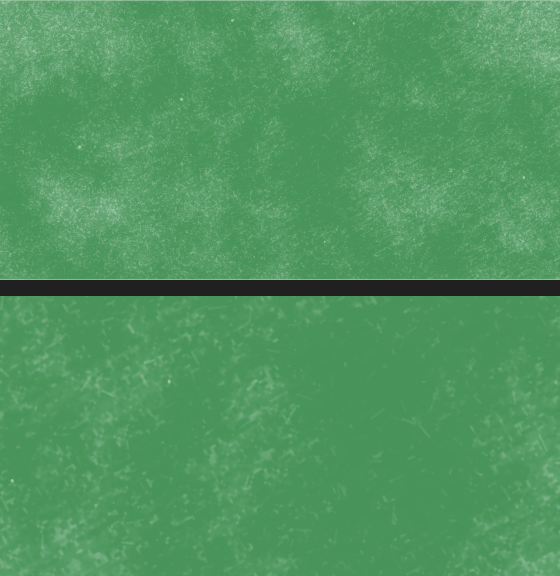
Top: the whole. Bottom: its middle third, enlarged.
Write a Shadertoy shader that draws this texture.

```glsl
// Green board covered with a worn film of pale chalk dust.
// Cloudy fractal noise sets the dust density; fine grain, slanted rubbing
// streaks, short scattered fibres and a few larger crumbs lie on top.

#define BOARD_GREEN vec3(0.280, 0.577, 0.350)
#define CHALK_PALE  vec3(0.630, 0.790, 0.665)
#define CRUMB_TINT  vec3(0.680, 0.820, 0.620)
#define DUST_LEVEL  0.115
#define CLOUD_GAIN  1.20
#define GRAIN_GAIN  0.23
#define FLECK_GAIN  0.28
#define STREAK_GAIN 0.20
#define STREAK_ANGLE 0.52
#define FIBRE_CELLS 44.0
#define CRUMB_CELLS 5.0
#define EDGE_WIDTH  0.0035

float hash(vec2 p) {
    vec3 q = fract(vec3(p.xyx) * 0.1031);
    q += dot(q, q.yzx + 33.33);
    return fract((q.x + q.y) * q.z);
}

vec2 hash2(vec2 p) {
    return vec2(hash(p + 17.3), hash(p + 71.9));
}

float noise(vec2 p) {
    vec2 i = floor(p), f = fract(p);
    f = f * f * (3.0 - 2.0 * f);
    float low = mix(hash(i), hash(i + vec2(1, 0)), f.x);
    float high = mix(hash(i + vec2(0, 1)), hash(i + vec2(1, 1)), f.x);
    return mix(low, high, f.y);
}

mat2 rotation(float a) {
    return mat2(cos(a), -sin(a), sin(a), cos(a));
}

float fbm(vec2 p) {
    float sum = 0.0, weight = 0.5;
    for (int i = 0; i < 6; i++) {
        sum += weight * noise(p);
        p = rotation(0.6) * p * 2.03 + 13.7;
        weight *= 0.66;
    }
    return sum / 1.349;
}

// Short thin strokes, one per cell, with random place, angle and strength
float fibres(vec2 p, float pixel) {
    vec2 q = p * FIBRE_CELLS, cell = floor(q);
    float cover = 0.0;
    for (int y = -1; y <= 1; y++)
    for (int x = -1; x <= 1; x++) {
        vec2 id = cell + vec2(x, y);
        vec2 d = q - id - hash2(id);
        d = rotation(hash(id + 5.1) * 3.1416) * d;
        float halfLength = 0.45 * pow(hash(id + 9.7), 2.0);
        d.x -= clamp(d.x, -halfLength, halfLength);
        float dist = length(d) / FIBRE_CELLS;
        float line = 1.0 - smoothstep(0.0006, 0.0016 + pixel, dist);
        cover = max(cover, line * pow(hash(id + 3.3), 2.5));
    }
    return cover;
}

// Sparse rounded crumbs with slightly uneven outlines
float crumbs(vec2 p, float pixel) {
    vec2 id = floor(p * CRUMB_CELLS);
    vec2 d = fract(p * CRUMB_CELLS) - 0.15 - 0.7 * hash2(id);
    float radius = mix(0.002, 0.006, hash(id + 2.9));
    float dist = length(d) / CRUMB_CELLS + 0.003 * (noise(p * 180.0) - 0.5);
    float present = step(0.72, hash(id + 8.2));
    return present * (1.0 - smoothstep(radius - pixel, radius + pixel, dist));
}

void mainImage(out vec4 fragColor, in vec2 fragCoord) {
    vec2 p = fragCoord / iResolution.y;
    float pixel = 0.7 / iResolution.y;

    // Broad dust clouds and fine grain, turned off the pixel axes
    float cloud = fbm(p * 3.4 + vec2(4.0, 9.0)) - 0.5;
    vec2 turned = rotation(-STREAK_ANGLE) * vec2(p.x, -p.y);
    float grain = 0.6 * noise(turned * 235.0 + 60.0) + 0.4 * noise(turned * 113.0 + 340.0);
    float fleck = smoothstep(0.50, 0.95, grain + 0.6 * cloud);

    // Rubbing marks rise to the right and strengthen on that side
    float bend = 0.5 * (noise(p * 3.0 + 21.0) - 0.5);
    vec2 along = turned + vec2(0.0, 0.06 * bend);
    float streak = noise(along * vec2(34.0, 160.0) + 90.0) - 0.5;
    float rubbed = mix(0.35, 1.0, smoothstep(0.6, 1.3, p.x + bend));

    // Combined chalk coverage, eased towards bare board without flat areas
    float dust = DUST_LEVEL + CLOUD_GAIN * cloud + GRAIN_GAIN * (grain - 0.5);
    dust += FLECK_GAIN * fleck + STREAK_GAIN * rubbed * streak;
    dust = 0.5 * (dust + sqrt(dust * dust + 0.004));
    float patchiness = smoothstep(-0.20, 0.20, cloud);
    dust += 0.45 * fibres(p, pixel) * mix(0.35, 1.0, patchiness);

    vec3 color = mix(BOARD_GREEN, CHALK_PALE, clamp(dust, 0.0, 1.0));
    color = mix(color, CRUMB_TINT, 0.8 * crumbs(p, pixel));

    // Hairline of light along the top and bottom edges
    float edge = 1.0 - smoothstep(0.4 * EDGE_WIDTH, EDGE_WIDTH + pixel, min(p.y, 1.0 - p.y));
    color = mix(color, CHALK_PALE, 0.7 * edge);

    fragColor = vec4(color, 1.0);
}
```
